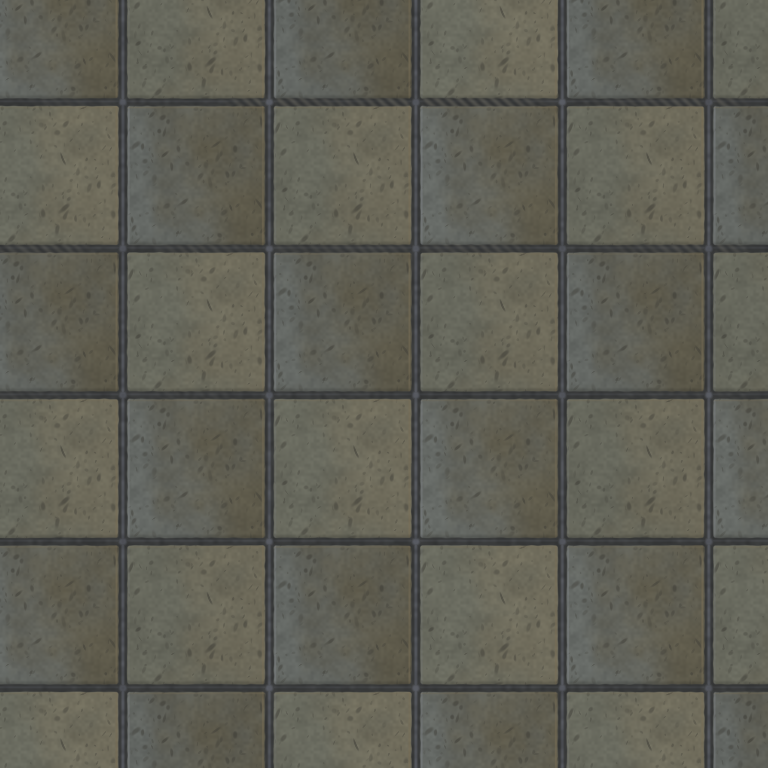
Write a WebGL 1 fragment shader that draws this texture.

```glsl
precision highp float;
uniform vec2 u_resolution;

const float REPEATS = 5.243;
const vec2 ORIGIN = vec2(0.160, 0.104);
const vec2 JOINT_HALF = vec2(0.030, 0.026);

const vec3 GROUT_DARK = vec3(0.215, 0.220, 0.220);
const vec3 GROUT_SLATE = vec3(0.325, 0.335, 0.360);
const vec3 LIGHT_COOL = vec3(0.405, 0.410, 0.365);
const vec3 LIGHT_WARM = vec3(0.435, 0.420, 0.355);
const vec3 DARK_COOL = vec3(0.390, 0.405, 0.390);
const vec3 DARK_WARM = vec3(0.365, 0.350, 0.290);
const vec3 EDGE_COOL = vec3(0.480, 0.495, 0.510);
const vec3 EDGE_TAN = vec3(0.475, 0.430, 0.335);
const vec3 SPECK = vec3(0.245, 0.240, 0.215);

float hash(vec2 p) {
    return fract(sin(dot(p, vec2(127.1, 311.7))) * 4375.85);
}

float noise(vec2 p) {
    vec2 i = floor(p);
    vec2 f = fract(p);
    f = f * f * (3.0 - 2.0 * f);
    return mix(mix(hash(i), hash(i + vec2(1.0, 0.0)), f.x),
               mix(hash(i + vec2(0.0, 1.0)), hash(i + vec2(1.0, 1.0)), f.x), f.y);
}

float fbm(vec2 p) {
    float sum = 0.0;
    float amp = 0.5;
    for (int i = 0; i < 4; i++) {
        sum += amp * noise(p);
        p = p * 2.03 + 7.3;
        amp *= 0.5;
    }
    return sum / 0.9375;
}

float roundedBox(vec2 p, vec2 halfSize, float radius) {
    vec2 q = abs(p) - halfSize + radius;
    return length(max(q, 0.0)) + min(max(q.x, q.y), 0.0) - radius;
}

// Coverage of a soft line of the given half width
float line(float d, float halfWidth, float soft) {
    return 1.0 - smoothstep(halfWidth - soft, halfWidth + soft, abs(d));
}

// Small slanted pits, one candidate per grid cell
float specks(vec2 p, float density, float seed) {
    float cover = 0.0;
    vec2 cell = floor(p);
    for (int j = -1; j <= 1; j++) {
        for (int i = -1; i <= 1; i++) {
            vec2 id = cell + vec2(float(i), float(j));
            vec2 key = id + seed;
            vec2 d = p - id - vec2(hash(key + 3.1), hash(key + 8.7));
            float angle = 0.5 + 1.6 * hash(key + 5.3);
            float c = cos(angle);
            float s = sin(angle);
            d = vec2(c * d.x + s * d.y, c * d.y - s * d.x);
            vec2 size = vec2(0.20 + 0.28 * hash(key + 1.9), 0.11 + 0.13 * hash(key + 6.4));
            float pit = 1.0 - smoothstep(0.35, 1.1, length(d / size));
            cover = max(cover, pit * step(hash(key), density) * (0.4 + 0.6 * hash(key + 9.2)));
        }
    }
    return cover;
}

// Glazed face: cool to warm gradient, mottling and pits
vec3 tileFace(vec2 f, float dark, float seed) {
    float cloud = fbm(f * 3.5 + seed);
    float warmth = smoothstep(0.05, 0.95, f.x + 0.9 * (cloud - 0.5));
    vec3 col = mix(mix(LIGHT_COOL, LIGHT_WARM, warmth), mix(DARK_COOL, DARK_WARM, warmth), dark);
    col *= 1.0 + 0.16 * (fbm(f * 9.0 + seed + 20.0) - 0.5);
    col *= 1.0 + 0.09 * (noise(f * 48.0 + seed) - 0.5);
    vec2 warped = f + 0.03 * (vec2(noise(f * 14.0 + seed), noise(f * 14.0 + seed + 40.0)) - 0.5);
    float pits = max(specks(warped * 11.0, 0.38, seed), 0.6 * specks(warped * 21.0, 0.25, seed + 50.0));
    return mix(col, SPECK, 0.55 * pits);
}

// Pale left rim, tan right and top rims
vec3 addRims(vec3 col, vec2 f, float dark, float soft, float wear) {
    col = mix(col, EDGE_COOL, line(f.x - JOINT_HALF.x - 0.010, 0.006, soft) * mix(0.30, 0.65, dark) * wear);
    col = mix(col, EDGE_TAN, line(1.0 - f.x - JOINT_HALF.x - 0.014, 0.006, soft) * 0.60 * wear);
    col = mix(col, EDGE_TAN, line(1.0 - f.y - JOINT_HALF.y - 0.010, 0.005, soft) * 0.35 * wear);
    return col * (1.0 - 0.14 * line(f.y - JOINT_HALF.y, 0.018, 0.014));
}

// Joint with a slate ridge, broader where the lines cross
vec3 grout(vec2 d, vec2 p) {
    float ridge = line(d.x, 0.010, 0.009) * 0.85;
    ridge = max(ridge, line(d.y - 0.006, 0.006, 0.008) * 0.35);
    ridge = max(ridge, 1.0 - smoothstep(0.012, 0.038, length(d)));
    return mix(GROUT_DARK, GROUT_SLATE, ridge) * (0.90 + 0.20 * noise(p * 30.0));
}

void main() {
    vec2 uv = gl_FragCoord.xy / u_resolution;
    vec2 p = (uv - ORIGIN) * REPEATS;
    vec2 cell = floor(p);
    vec2 f = fract(p);
    vec2 joint = f - step(0.5, f);
    float soft = max(0.006, REPEATS / min(u_resolution.x, u_resolution.y) * 0.75);
    float dark = mod(cell.x + cell.y, 2.0);

    vec3 face = tileFace(f, dark, 11.0 + 17.0 * dark);
    face *= 0.98 + 0.04 * hash(cell + 31.0);
    face = addRims(face, f, dark, soft, 0.5 + 0.5 * noise(p * 7.0));
    float edge = roundedBox(f - 0.5, 0.5 - JOINT_HALF, 0.018) + 0.006 * (noise(p * 24.0) - 0.5);
    vec3 col = mix(face, grout(joint, p), smoothstep(-soft, soft, edge));

    // Slanted ridges worn into the upper horizontal joints
    float ridges = 0.5 + 0.5 * sin(6.2832 * (p.x * 13.0 + joint.y * 14.0) + 2.0 * noise(p * 5.0));
    float worn = smoothstep(0.35, 0.85, uv.y) * smoothstep(0.2, 0.7, noise(p * vec2(2.0, 0.5) + 4.0));
    float band = line(joint.y, 0.028, 0.010) * smoothstep(0.03, 0.07, abs(joint.x));
    col = mix(col, mix(GROUT_DARK * 0.92, vec3(0.345, 0.340, 0.315), ridges), 0.65 * worn * band);

    gl_FragColor = vec4(col, 1.0);
}
```
